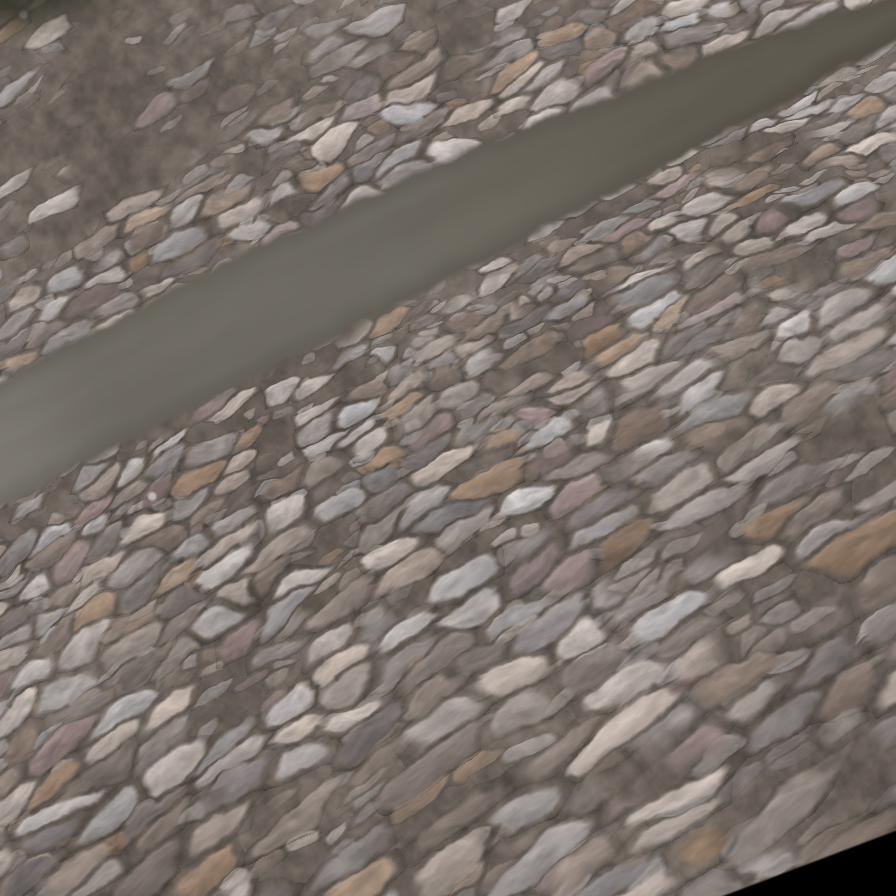
This texture is drawn by a three.js fragment shader. Its source:

```glsl
// Sloping cobbled banks on either side of a smooth, muddy drainage channel.
varying vec2 vUv;

vec2 hash2(vec2 p) {
  vec3 h = fract(p.xyx * vec3(0.1031, 0.1030, 0.0973));
  h += dot(h, h.yzx + 33.33);
  return fract((h.xx + h.yz) * h.zy);
}

float noise(vec2 p) {
  vec2 i = floor(p), f = fract(p);
  f *= f * (3.0 - 2.0 * f);
  vec2 e = vec2(1.0, 0.0);
  return mix(mix(hash2(i).x, hash2(i + e).x, f.x),
             mix(hash2(i + e.yx).x, hash2(i + 1.0).x, f.x), f.y);
}

float fbm(vec2 p) {
  float sum = 0.0, amp = 0.5;
  for (int i = 0; i < 4; i++) {
    sum += amp * noise(p);
    p = p * 2.03 + 17.0;
    amp *= 0.5;
  }
  return sum;
}

vec2 seed(vec2 cell) {
  return 0.12 + 0.76 * hash2(cell + 200.0);
}

// Lays rounded Voronoi stones over the ground; cover is the share of cells filled.
vec3 pave(vec3 ground, vec2 q, float cover, float strength) {
  vec2 cell = floor(q), f = q - cell, centre = vec2(0.0), id = cell;
  float best = 9.0;
  for (int j = -1; j <= 1; j++) for (int i = -1; i <= 1; i++) {
    vec2 g = vec2(float(i), float(j));
    vec2 r = g + seed(cell + g) - f;
    if (dot(r, r) < best) {
      best = dot(r, r);
      centre = r;
      id = cell + g;
    }
  }

  // A soft minimum of the border distances rounds the corners.
  float sum = 0.0001;
  for (int j = -2; j <= 2; j++) for (int i = -2; i <= 2; i++) {
    vec2 g = vec2(float(i), float(j));
    vec2 r = g + seed(cell + g) - f;
    vec2 gap = r - centre;
    if (dot(gap, gap) > 0.0001)
      sum += exp(-13.0 * dot(0.5 * (centre + r), normalize(gap)));
  }
  float edge = -log(sum) / 13.0 + 0.1 * (fbm(q * 4.0) - 0.47);

  vec2 shape = hash2(id + 337.0), tone = hash2(id + 591.0);
  float present = strength * smoothstep(shape.y - 0.12, shape.y + 0.12, cover);
  float body = smoothstep(-0.02, 0.1, edge - 0.01 - 0.09 * shape.x);

  vec3 stone = mix(vec3(0.45, 0.41, 0.39), vec3(0.75, 0.72, 0.705), tone.x);
  stone += (tone.y - 0.5) * vec3(0.05, 0.0, -0.05);
  stone = mix(stone, vec3(0.60, 0.49, 0.40), 0.6 * smoothstep(0.93, 0.97, tone.y));
  stone = mix(stone, vec3(0.56, 0.45, 0.43), 0.6 * smoothstep(0.1, 0.05, tone.y));
  stone *= 0.81 + 0.4 * fbm(q * 4.0 + id);
  stone *= 1.0 - 0.2 * centre.y;

  // Gaps are darkest beneath each stone.
  float crevice = (1.0 - smoothstep(-0.12, 0.1, edge)) * (0.8 + 0.5 * centre.y);
  return mix(ground * (1.0 - 0.32 * crevice * present), stone, body * present);
}

void main() {
  vec2 p = vUv;
  float grain = fbm(p * 70.0), patches = fbm(p * 8.0 + 5.0);
  float wobble = 0.016 * (fbm(p * 28.0) - 0.47);
  float upper = p.y - (0.577 + 0.55 * p.x - 0.12 * p.x * p.x) + wobble;
  float lower = 0.434 + 0.5 * p.x + 0.02 * p.x * p.x - p.y + wobble;

  vec3 mud = mix(vec3(0.36, 0.325, 0.30), vec3(0.51, 0.47, 0.44), patches);
  mud *= 0.78 + 0.46 * grain;

  // Bank coordinates: stones grow with distance below the channel.
  vec2 q;
  float cover;
  if (upper > -0.03) {
    q = vec2(p.x / 0.05, upper / 0.022);
    cover = mix(0.8, 0.2, smoothstep(0.07, 0.18, upper + 0.08 * (0.5 - p.x)));
    cover += 0.8 * (patches - 0.47);
  } else {
    float d = max(lower + 0.3 * p.x * max(lower, 0.0), -0.05);
    q = vec2((p.x - 0.3) / (0.038 + 0.076 * d), -log(1.0 + 2.1 * d) / 0.042);
    cover = mix(0.4, 0.82, smoothstep(0.0, 0.09, d)) + 0.9 * (patches - 0.47);
  }
  q += 0.5 * vec2(noise(q * 0.8), noise(q * 0.8 + 40.0));
  vec3 color = pave(mud, q * 1.9 + 60.0, 0.6 * cover, 0.6);
  color = pave(color, q, cover, 0.96);

  // Smooth silt, palest at the lower left and darker towards the far end.
  vec3 silt = mix(vec3(0.425, 0.41, 0.375), vec3(0.37, 0.35, 0.31), smoothstep(0.4, 0.9, p.x));
  silt += 0.06 * smoothstep(0.16, 0.0, length(p - vec2(0.0, 0.48)));
  silt += 0.05 * (fbm(vec2(p.x * 4.0, lower * 25.0)) - 0.47);
  silt *= 1.0 - 0.08 * smoothstep(-0.03, 0.0, max(upper, lower));
  float bank = smoothstep(-0.006, 0.006, max(upper, lower));
  color = mix(silt, color, bank);

  // Sparse bright chips on the banks.
  vec2 chip = p * 13.0;
  vec2 luck = hash2(floor(chip) + 71.0);
  float glint = smoothstep(0.09, 0.03, length(fract(chip) - 0.2 - 0.6 * luck.yx));
  color = mix(color, vec3(0.86), 0.7 * glint * bank * step(0.965, luck.x));

  // Dark far corner and the empty wedge at the lower right.
  float shade = smoothstep(0.15, 0.0, length(vec2(p.x * 0.8, (1.0 - p.y) * 2.6)));
  color = mix(color, vec3(0.19, 0.19, 0.15), 0.85 * shade);
  color *= smoothstep(-0.002, 0.002, p.y - 0.378 * (p.x - 0.807));
  gl_FragColor = vec4(color, 1.0);
}
```
